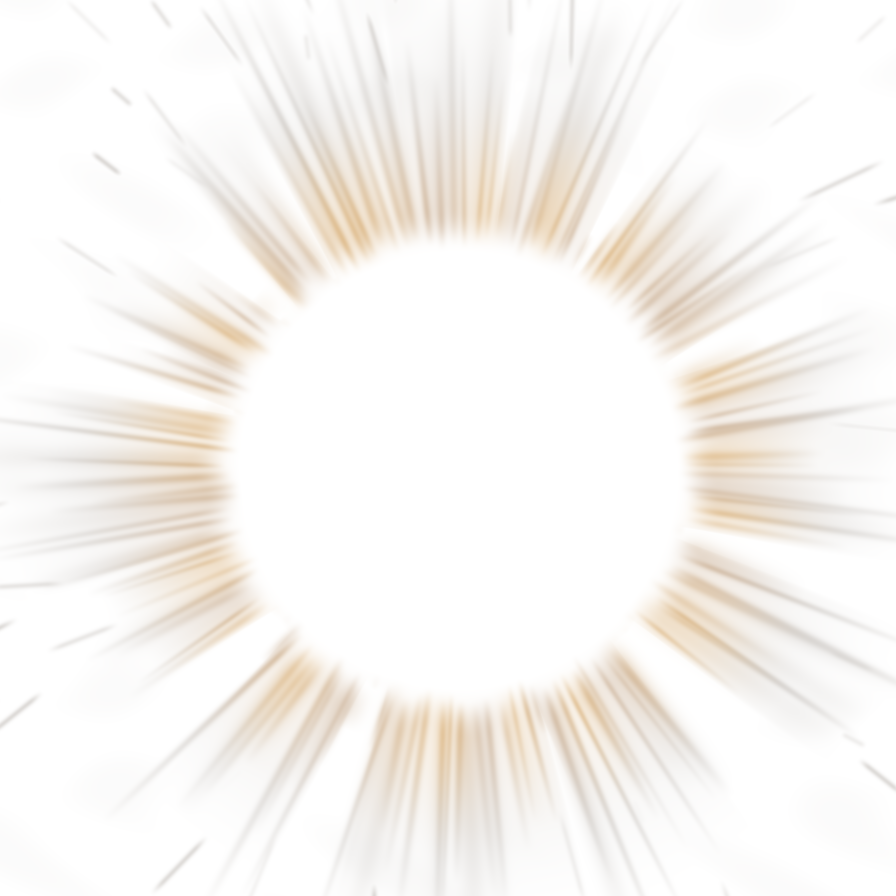
A three.js fragment shader for this background:

```glsl
varying vec2 vUv;

const float TAU = 6.2831853;
const vec2 CENTRE = vec2(0.512, 0.475);
const float INNER_RADIUS = 0.24;
const float RIM_SOFTNESS = 0.045;
const float GAP_REACH = 0.262;
const float FINE_COUNT = 128.0;
const float FINE_WIDTH = 0.0045;
const float FINE_INK = 0.95;
const float BROAD_COUNT = 62.0;
const float BROAD_WIDTH = 0.014;
const float BROAD_INK = 0.58;
const float WASH_INK = 0.16;
const float TILT = 0.05;
const float FLECK_GRID = 13.0;
const float FLECK_CHANCE = 0.5;
const float FLECK_INK = 0.6;
const vec3 PAPER = vec3(1.0);
const vec3 AMBER = vec3(0.87, 0.73, 0.54);
const vec3 TAUPE = vec3(0.80, 0.72, 0.65);
const vec3 ASH = vec3(0.76, 0.74, 0.72);

const int FAN_COUNT = 14;
vec3 fans[FAN_COUNT]; // middle angle, half spread (degrees), outer radius

void defineFans() {
  fans[0] = vec3(4.5, 17.5, 0.52);
  fans[1] = vec3(43.0, 14.5, 0.47);
  fans[2] = vec3(71.0, 9.5, 0.56);
  fans[3] = vec3(91.0, 9.0, 0.60);
  fans[4] = vec3(110.0, 11.0, 0.56);
  fans[5] = vec3(129.0, 4.5, 0.49);
  fans[6] = vec3(149.0, 8.0, 0.43);
  fans[7] = vec3(161.0, 3.0, 0.43);
  fans[8] = vec3(182.0, 14.5, 0.55);
  fans[9] = vec3(206.0, 10.0, 0.44);
  fans[10] = vec3(235.0, 10.0, 0.52);
  fans[11] = vec3(270.5, 17.5, 0.53);
  fans[12] = vec3(300.0, 10.5, 0.54);
  fans[13] = vec3(331.0, 10.5, 0.55);
}

float hash(float n) {
  return fract(sin(n * 12.9898 + 4.137) * 4375.85);
}

// Outer radius of the rays at an angle given in radians
float reachAt(float angle) {
  float reach = GAP_REACH;
  for (int i = 0; i < FAN_COUNT; i++) {
    float away = abs(mod(angle * 360.0 / TAU - fans[i].x + 180.0, 360.0) - 180.0);
    float inside = 1.0 - smoothstep(fans[i].y - 1.5, fans[i].y + 1.5, away);
    reach = max(reach, mix(GAP_REACH, fans[i].z, inside));
  }
  return reach;
}

// One ring of jittered rays; returns ink cover
float rays(float angle, float r, float count, float width, float seed) {
  float cell = floor(angle / TAU * count);
  float clear = 1.0;
  for (int k = -1; k <= 1; k++) {
    float id = cell + float(k);
    float key = mod(id, count) + seed;
    float rayAngle = (id + 0.5 + 0.6 * (hash(key) - 0.5)) / count * TAU;
    float tilt = (hash(key + 31.7) - 0.5) * 2.0 * TILT;
    float across = (angle - rayAngle) * r + tilt * (r - INNER_RADIUS);
    float start = INNER_RADIUS + 0.02 * hash(key + 57.3);
    float span = (reachAt(rayAngle) - start) * mix(0.55, 1.2, hash(key + 83.1));
    float along = clamp((r - start) / max(span, 0.01), 0.0, 1.0);
    float body = smoothstep(0.0, RIM_SOFTNESS, r - start) * (1.0 - pow(along, 1.2));
    float w = width * mix(0.7, 1.2, hash(key + 19.9));
    float strength = mix(0.5, 1.0, hash(key + 71.5));
    clear *= 1.0 - strength * body * exp(-across * across / (w * w));
  }
  return 1.0 - clear;
}

// Scattered short strokes beyond the fans
float flecks(vec2 p) {
  float ink = 0.0;
  for (int i = 0; i < 9; i++) {
    vec2 id = floor(p * FLECK_GRID) + vec2(mod(float(i), 3.0), floor(float(i) / 3.0)) - 1.0;
    float key = id.x * 17.3 + id.y * 41.9;
    vec2 spot = (id + 0.2 + 0.6 * vec2(hash(key), hash(key + 5.1))) / FLECK_GRID;
    vec2 ray = spot - CENTRE;
    float turn = atan(ray.y, ray.x) + 0.5 * (hash(key + 9.7) - 0.5);
    vec2 axis = vec2(cos(turn), sin(turn));
    float halfLength = mix(0.015, 0.06, hash(key + 13.3));
    float along = abs(dot(p - spot, axis));
    float across = dot(p - spot, vec2(-axis.y, axis.x));
    float stroke = exp(-across * across / 0.00001);
    stroke *= 1.0 - smoothstep(0.5 * halfLength, halfLength, along);
    stroke *= step(hash(key + 23.9), FLECK_CHANCE) * smoothstep(0.42, 0.47, length(ray));
    ink = max(ink, stroke * mix(0.25, 1.0, hash(key + 3.7)));
  }
  return ink;
}

void main() {
  defineFans();
  vec2 p = vUv - CENTRE;
  float r = length(p);
  float angle = mod(atan(p.y, p.x), TAU);

  // Layered ray ink over a soft wash inside each fan
  float fine = FINE_INK * rays(angle, r, FINE_COUNT, FINE_WIDTH, 3.0);
  float broad = BROAD_INK * rays(angle, r, BROAD_COUNT, BROAD_WIDTH, 211.0);
  float fade = 1.0 - smoothstep(0.3, 1.0, (r - INNER_RADIUS) / (reachAt(angle) - INNER_RADIUS));
  float wash = WASH_INK * smoothstep(0.0, 0.05, r - INNER_RADIUS) * fade;
  float cover = 1.0 - (1.0 - fine) * (1.0 - broad) * (1.0 - wash);

  // Warm near the rim, grey outside
  float warmth = 1.0 - smoothstep(0.29, 0.45, r);
  float patches = 0.6 + 0.4 * sin(angle * 17.0 + 2.0 * sin(angle * 5.0));
  vec3 ink = mix(ASH, mix(TAUPE, AMBER, patches), warmth);

  // Pale smudges around the outer edge
  float smudge = sin(vUv.x * 23.0 + 2.0 * sin(vUv.y * 17.0)) * sin(vUv.y * 29.0 + vUv.x * 9.0);
  smudge = 0.06 * smoothstep(0.0, 1.0, smudge) * smoothstep(0.36, 0.45, r);

  vec3 colour = mix(PAPER, ink, cover);
  colour = mix(colour, ASH, max(smudge, FLECK_INK * flecks(vUv)));
  gl_FragColor = vec4(colour, 1.0);
}
```
